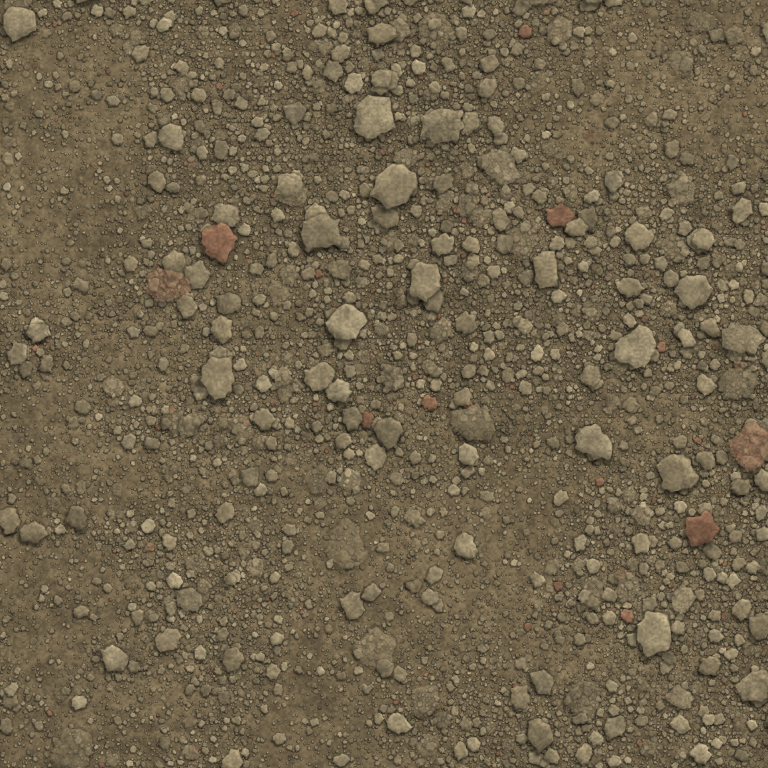
Write a Shadertoy shader that draws this texture.

```glsl
// Dry brown earth strewn with clusters of angular stones, pebbles and grit.
#define DIRT_COLOR vec3(0.455, 0.398, 0.298)
#define STONE_COLOR vec3(0.520, 0.468, 0.362)
#define PALE_COLOR vec3(0.635, 0.585, 0.468)
#define BRICK_COLOR vec3(0.530, 0.375, 0.290)
#define LIGHT_DIR vec2(0.45, 0.89)
#define LAYERS 6
#define LARGEST_GRID 15.0
#define GRID_STEP 1.7
#define SHADOW_DEPTH 0.48
#define GRAIN 0.36

const float TAU = 6.28318;
const int SIDES = 7;

float hash(vec2 p) {
    return fract(sin(dot(p, vec2(127.1, 311.7))) * 43758.5453);
}

float noise(vec2 p) {
    vec2 i = floor(p), f = fract(p);
    f = f * f * (3.0 - 2.0 * f);
    return mix(mix(hash(i), hash(i + vec2(1, 0)), f.x),
               mix(hash(i + vec2(0, 1)), hash(i + vec2(1, 1)), f.x), f.y);
}

float fbm(vec2 p) {
    float sum = 0.0, weight = 0.5;
    for (int i = 0; i < 4; i++) {
        sum += weight * noise(p);
        p = mat2(1.6, 1.2, -1.2, 1.6) * p + 7.3;
        weight *= 0.5;
    }
    return sum / 0.9375;
}

// How crowded the stones are: patchy, with a barer hollow near the middle.
float crowding(vec2 uv) {
    float patches = 0.6 * noise(uv * 5.0 + 3.7) + 0.4 * noise(uv * 13.0 + 9.1);
    vec2 hollow = (uv - vec2(0.52, 0.36)) * vec2(3.2, 4.5);
    return smoothstep(0.25, 0.72, patches + 0.06 - 0.2 * exp(-dot(hollow, hollow)));
}

// Signed distances to an irregular polygon (x) and to its cast shadow (y),
// followed by the normal of the nearest side (zw).
vec4 polygon(vec2 q, vec2 key) {
    vec4 result = vec4(-9.0, -9.0, 0.0, 0.0);
    float axis = hash(key + 0.31) * TAU;
    for (int k = 0; k < SIDES; k++) {
        float side = float(k);
        float angle = (side + 0.75 * hash(key + side * 0.17 + 0.43)) * TAU / float(SIDES);
        vec2 normal = vec2(cos(angle), sin(angle));
        float reach = 0.62 + 0.24 * hash(key + side * 0.23 + 0.71)
                    + 0.24 * abs(cos(angle - axis));
        float d = dot(q, normal) - reach;
        if (d > result.x) {
            result.x = d;
            result.zw = normal;
        }
        result.y = max(result.y, d + 0.2 * dot(LIGHT_DIR, normal));
    }
    return result;
}

// Lays one scattered layer of stones over the ground.
void addStones(inout vec3 color, vec2 uv, float grid, float smallness, float mottle) {
    vec2 p = uv * grid;
    for (int j = -1; j <= 1; j++)
    for (int i = -1; i <= 1; i++) {
        vec2 cell = floor(p) + vec2(i, j);
        vec2 key = cell + smallness * vec2(185.0, 85.0);
        vec2 center = cell + 0.2 + 0.6 * vec2(hash(key + 0.11), hash(key + 0.57));
        float radius = mix(0.19, 0.46, pow(hash(key + 0.83), 1.4));
        vec2 q = (p - center) / radius;
        if (dot(q, q) > 4.0) continue;

        float chance = mix(mix(0.03, 0.28, smallness), mix(0.48, 0.85, smallness),
                           crowding(center / grid));
        if (hash(key + 0.29) > chance) continue;

        // Shape, softened by one canvas sample and roughened by noise
        q += 0.22 * (vec2(noise(q * 3.0 + key), noise(q * 3.0 - key)) - 0.5);
        vec4 shape = polygon(q, key);
        float blur = grid / (radius * iResolution.y);
        float cover = 1.0 - smoothstep(-blur, blur, shape.x);
        float shadow = 1.0 - smoothstep(-0.12, 0.22 + blur, shape.y);
        float contact = 1.0 - smoothstep(0.0, 0.14 + blur, shape.x);
        float exposed = mix(0.4, 1.0, smoothstep(0.1, 0.6, hash(key + 0.91)));

        // Tint and facet shading
        float pale = hash(key + 0.47);
        vec3 stone = mix(STONE_COLOR, PALE_COLOR, pale * pale * mix(0.55, 0.9, smallness));
        stone = mix(stone, BRICK_COLOR, 0.8 * step(0.965, hash(key + 0.63)));
        stone *= 0.9 + 0.2 * hash(key + 0.77);
        float bevel = smoothstep(-0.5, 0.0, shape.x);
        stone *= 1.0 + 0.22 * bevel * dot(shape.zw, LIGHT_DIR) + mottle;
        stone = mix(color, stone, exposed);

        color *= 1.0 - SHADOW_DEPTH * exposed * max(shadow, 0.55 * contact);
        color = mix(color, stone, cover);
    }
}

void mainImage(out vec4 fragColor, in vec2 fragCoord) {
    vec2 uv = fragCoord / iResolution.y;

    // Packed soil with broad stains and crumbs
    float stains = fbm(uv * 7.0) - 0.5;
    float crumbs = fbm(uv * 75.0 + 4.0) - 0.5;
    vec3 color = DIRT_COLOR * (1.0 + 0.28 * stains + 0.4 * crumbs);

    // Stones from grit up to the largest
    float mottle = 0.45 * (fbm(uv * 48.0 + 21.0) - 0.5);
    for (int layer = LAYERS - 1; layer >= 0; layer--) {
        float level = float(layer);
        addStones(color, uv, LARGEST_GRID * pow(GRID_STEP, level),
                  level / float(LAYERS - 1), mottle);
    }

    // Fine sand dusted over everything
    float sand = 0.6 * noise(uv * 390.0) + 0.4 * noise(uv * 210.0 + 5.0) - 0.5;
    color *= 1.0 + GRAIN * sand;
    fragColor = vec4(clamp(color, 0.0, 1.0), 1.0);
}
```
